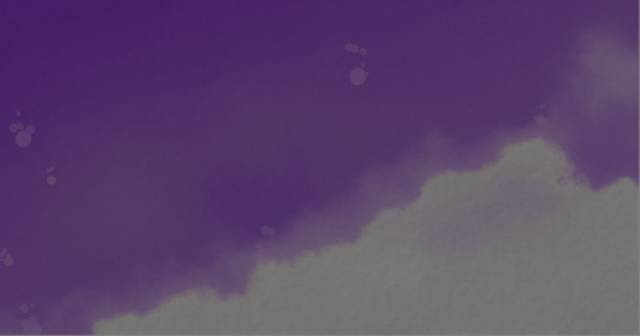
Write a Shadertoy shader that draws this background.

```glsl
const float ASPECT = 1.91;
const vec3 DEEP_VIOLET = vec3(0.275, 0.115, 0.400);
const vec3 VIOLET      = vec3(0.322, 0.205, 0.412);
const vec3 DUSK        = vec3(0.335, 0.235, 0.400);
const vec3 SHADE       = vec3(0.290, 0.165, 0.405);
const vec3 WASH_DARK   = vec3(0.335, 0.225, 0.425);
const vec3 WASH_LIGHT  = vec3(0.400, 0.325, 0.440);
const vec3 HAZE        = vec3(0.430, 0.380, 0.455);
const vec3 STAIN       = vec3(0.430, 0.395, 0.450);
const vec3 PAPER       = vec3(0.462, 0.455, 0.448);
const vec3 DROP        = vec3(0.430, 0.340, 0.470);
const vec3 BORDER      = vec3(0.520, 0.510, 0.520);
const float EDGE_ROUGHNESS = 0.16;
const float RELIEF = 0.035;
const float GRAIN = 0.010;
const float DROP_OPACITY = 0.45;
const float BORDER_WIDTH = 0.004;

// Edge heights at evenly spaced knots from left to right
const int KNOTS = 13;
const float PAPER_EDGE[KNOTS] = float[KNOTS](-0.12, -0.045, 0.025, 0.097, 0.147,
    0.174, 0.234, 0.325, 0.468, 0.522, 0.557, 0.473, 0.448);
const float WASH_EDGE[KNOTS] = float[KNOTS](0.067, 0.092, 0.167, 0.192, 0.279,
    0.291, 0.415, 0.515, 0.644, 0.627, 0.672, 0.813, 0.876);

// Droplet clusters: centre and main radius
const int CLUSTERS = 7;
const int SATELLITES = 5;
const vec3 CLUSTER[CLUSTERS] = vec3[CLUSTERS](
    vec3(0.070, 0.588, 0.024), vec3(1.065, 0.773, 0.025),
    vec3(0.792, 0.234, 0.025), vec3(0.098, 0.020, 0.026),
    vec3(0.026, 0.220, 0.014), vec3(0.154, 0.465, 0.013),
    vec3(1.612, 0.640, 0.014));

float hash(vec2 p) {
    return fract(sin(dot(p, vec2(127.1, 311.7))) * 43758.5453);
}

float noise(vec2 p) {
    vec2 cell = floor(p), f = fract(p);
    f = f * f * (3.0 - 2.0 * f);
    float low = mix(hash(cell), hash(cell + vec2(1, 0)), f.x);
    float high = mix(hash(cell + vec2(0, 1)), hash(cell + vec2(1, 1)), f.x);
    return mix(low, high, f.y);
}

float fbm(vec2 p) {
    float sum = 0.0, weight = 0.5;
    for (int i = 0; i < 6; i++) {
        sum += weight * noise(p);
        p = mat2(1.6, 1.2, -1.2, 1.6) * p + 7.3;
        weight *= 0.5;
    }
    return sum;
}

float edgeHeight(float heights[KNOTS], float x) {
    float s = clamp(x / ASPECT, 0.0, 0.9999) * float(KNOTS - 1);
    int i = int(s);
    return mix(heights[i], heights[i + 1], fract(s));
}

float glow(vec2 p, vec2 centre, vec2 size) {
    vec2 q = (p - centre) / size;
    return exp(-dot(q, q));
}

float disc(vec2 p, vec2 centre, float radius, float soft) {
    return 1.0 - smoothstep(radius - soft, radius + soft, length(p - centre));
}

// Each main drop has smaller drops scattered above it
float droplets(vec2 p, float soft) {
    float cover = 0.0;
    for (int i = 0; i < CLUSTERS; i++) {
        vec3 c = CLUSTER[i];
        cover = max(cover, disc(p, c.xy, c.z, soft));
        for (int j = 0; j < SATELLITES; j++) {
            vec2 seed = vec2(float(i), float(j) + 3.0);
            vec2 offset = vec2(2.6 * hash(seed) - 1.4, 3.6 * hash(seed + 9.0));
            float size = mix(0.18, 0.6, hash(seed + 17.0));
            cover = max(cover, 0.8 * disc(p, c.xy + c.z * offset, c.z * size, soft));
        }
    }
    return cover;
}

void mainImage(out vec4 fragColor, in vec2 fragCoord) {
    vec2 p = fragCoord / iResolution.xy * vec2(ASPECT, 1.0);
    float soft = 1.0 / iResolution.y;
    float cloud = fbm(p * 5.0) - 0.5;
    vec2 warp = vec2(fbm(p * 9.0 + 20.0), fbm(p * 9.0 + 50.0)) - 0.5;
    vec2 q = p + EDGE_ROUGHNESS * warp;

    // Violet ground with dusky and shaded areas
    float fall = 0.35 * p.x + 0.9 * (1.0 - p.y) + 0.15 * cloud;
    vec3 color = mix(DEEP_VIOLET, VIOLET, smoothstep(0.0, 0.85, fall));
    color = mix(color, DUSK, 0.75 * glow(q, vec2(0.40, 0.40), vec2(0.30, 0.20)));
    color = mix(color, DUSK, 0.45 * glow(q, vec2(0.84, 0.62), vec2(0.30, 0.20)));
    color = mix(color, SHADE, 0.7 * glow(q, vec2(0.76, 0.40), vec2(0.20, 0.13)));

    // Translucent wash, paler toward the paper
    float paperTop = edgeHeight(PAPER_EDGE, q.x);
    float washTop = edgeHeight(WASH_EDGE, q.x);
    float depth = clamp((washTop - q.y) / (washTop - paperTop), 0.0, 1.0);
    vec3 wash = mix(WASH_DARK, WASH_LIGHT, clamp(depth + 0.7 * cloud, 0.0, 1.0));
    color = mix(color, wash, smoothstep(-0.04, 0.06, washTop - q.y));
    color = mix(color, HAZE, 0.7 * glow(q, vec2(1.83, 0.78), vec2(0.10, 0.12)));
    color = mix(color, WASH_DARK, 0.7 * glow(q, vec2(1.82, 0.54), vec2(0.16, 0.09)));

    // Bare paper with faint stains and relief
    float bare = smoothstep(-0.015, 0.03, paperTop - q.y);
    float stain = glow(q, vec2(1.35, 0.32), vec2(0.20, 0.10))
                + glow(q, vec2(1.57, 0.42), vec2(0.14, 0.08));
    vec3 paper = mix(PAPER, STAIN, clamp(0.8 * stain, 0.0, 1.0)) + 0.03 * cloud;
    color = mix(color, paper, bare);
    float relief = fbm(p * 45.0) - fbm(p * 45.0 + vec2(0.25, -0.25));
    color += RELIEF * relief * mix(0.3, 1.0, bare);
    color += GRAIN * (noise(p * 160.0) - 0.5);

    // Droplets and the pale lower and right borders
    color = mix(color, DROP, DROP_OPACITY * droplets(p + 0.012 * warp, soft));
    float inset = min(p.y, ASPECT - p.x);
    color = mix(color, BORDER, 0.7 * (1.0 - smoothstep(BORDER_WIDTH - soft, BORDER_WIDTH + soft, inset)));
    fragColor = vec4(color, 1.0);
}
```
